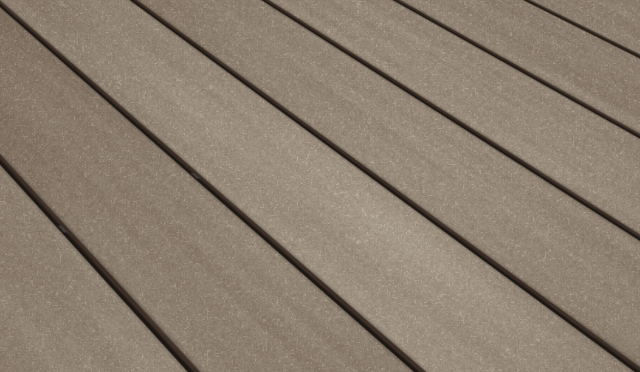
Reproduce this texture procedurally as a Shadertoy shader.

```glsl
// Composite decking boards in perspective, with speckled grain and dark shadow gaps.

float hash(vec2 p) {
    vec3 h = fract(vec3(p.xyx) * 0.1031);
    h += dot(h, h.yzx + 33.33);
    return fract((h.x + h.y) * h.z);
}

float noise(vec2 p) {
    vec2 cell = floor(p), f = fract(p);
    f = f * f * (3.0 - 2.0 * f);
    return mix(mix(hash(cell), hash(cell + vec2(1, 0)), f.x),
               mix(hash(cell + vec2(0, 1)), hash(cell + vec2(1, 1)), f.x), f.y);
}

// Maps the canvas to the deck: x counts boards, y runs along them.
vec2 deckPlane(vec2 q) {
    float depth = 0.379 - 0.0125 * q.x + 0.243 * q.y;
    vec2 deck = vec2(q.x + 0.39 - 0.912 * q.y, q.y) / depth;
    // Slight laying tolerance among the far boards.
    deck.x += 0.02 * smoothstep(2.0, 3.0, deck.x) * (1.0 - smoothstep(4.0, 5.0, deck.x));
    return deck;
}

vec3 boardSurface(vec2 q, vec2 deck, float board) {
    // Broad light pool, tone per board, and streaks along the length.
    float light = 0.9 - 0.62 * length((q - vec2(1.05, 0.62)) * vec2(0.8, 0.9));
    light -= 0.2 * cos(3.14159 * board) * exp(-0.5 * abs(board));
    light += 0.06 * (hash(vec2(board + 9.0, 4.0)) - 0.5);
    vec2 streak = vec2(deck.x * 9.0, deck.y * 1.6) + 40.0;
    light += 0.3 * (noise(streak) - 0.5) + 0.16 * (noise(streak * vec2(3.0, 2.0)) - 0.5);

    // Fine grain with sparse pale flecks.
    float grain = noise(q * 310.0 + 17.0);
    light += 0.42 * (grain - 0.5) + 0.22 * (noise(q * 130.0 + 71.0) - 0.5);
    vec3 color = mix(vec3(0.48, 0.42, 0.36), vec3(0.625, 0.575, 0.51), light);
    return color + 0.07 * smoothstep(0.72, 0.95, noise(q * 240.0 + 133.0));
}

vec3 gapProfile(float across, float soft, vec2 deck) {
    // Black slit on the near side, brown side face of the next board beyond it.
    vec3 slit = vec3(0.11, 0.085, 0.07);
    vec3 face = vec3(0.235, 0.182, 0.15) + 0.05 * (noise(deck * vec2(60.0, 12.0) + 80.0) - 0.5);
    vec3 color = mix(slit, face, smoothstep(-0.009 - soft, 0.004 + soft, across));
    // Thin lit lip where the side face rounds over.
    return mix(color, vec3(0.35, 0.3, 0.26), 0.6 * smoothstep(0.015, 0.03, across));
}

void mainImage(out vec4 fragColor, in vec2 fragCoord) {
    vec2 q = fragCoord / iResolution.y;
    q.y = 1.0 - q.y;
    vec2 deck = deckPlane(q);
    float pixel = fwidth(deck.x);
    float seam = floor(deck.x + 0.5);
    float across = deck.x - seam;

    vec3 color = boardSurface(q, deck, floor(deck.x));

    // Rounded board edges darken toward the gap.
    color *= 1.0 - 0.18 * (1.0 - smoothstep(0.025, 0.06, abs(across)));
    float gap = 1.0 - smoothstep(0.028 - 0.7 * pixel, 0.028 + 0.7 * pixel, abs(across));
    vec3 gapColor = gapProfile(across, 0.5 * pixel, deck);

    // Fixing clips glint faintly in the two nearest gaps.
    float clip = 1.0 - smoothstep(0.008, 0.016, abs(deck.y - 1.17 + 0.2 * seam));
    clip *= step(seam, 1.5) * (1.0 - smoothstep(0.004, 0.016, abs(across + 0.006)));
    gapColor = mix(gapColor, vec3(0.3, 0.29, 0.28), 0.7 * clip);

    fragColor = vec4(mix(color, gapColor, gap), 1.0);
}
```
